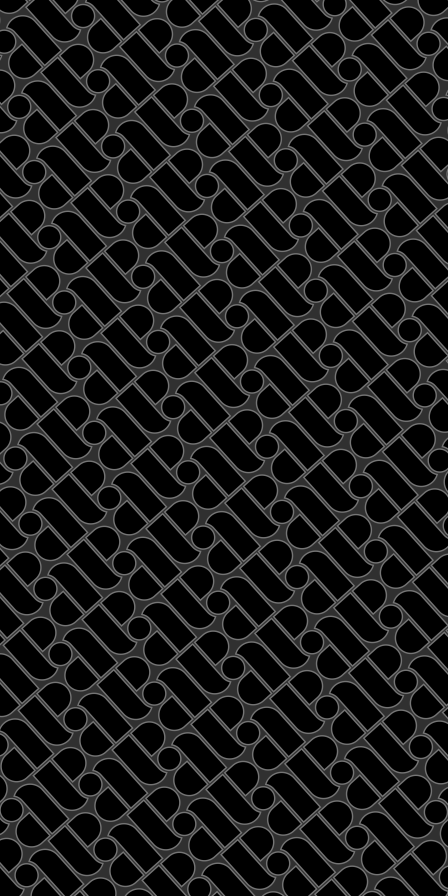
This pattern is drawn by a WebGL 1 fragment shader. Its source:

```glsl
precision highp float;
// Tilted lattice of black scroll motifs: a small disc, two domes and two long round-ended bars, outlined in grey.

uniform vec2 u_resolution;

const float UNITS_ACROSS = 576.0;            // drawing units per canvas width
const vec2 ANCHOR = vec2(324.0, 661.5);      // centre of one disc
const float TILT = 0.733;                    // angle of the bar ends
const vec2 STEP_DOWN = vec2(-41.74, 75.2);   // lattice steps in the tilted frame
const vec2 STEP_SIDE = vec2(97.43, 43.33);

const float DISC_RADIUS = 16.5;
const float DOME_RADIUS = 21.6;
const float BAR_RADIUS = 23.0;
const float LINE_OUTER = -0.8;               // outline limits inside each shape
const float LINE_INNER = -2.6;

const vec3 SHAPE_COLOR = vec3(0.0);
const vec3 LINE_COLOR = vec3(0.46);
const vec3 GROUND_COLOR = vec3(0.19);

float cross2(vec2 a, vec2 b) {
  return a.x * b.y - a.y * b.x;
}

// Flat-based dome that bulges toward negative x
float domeDistance(vec2 p, vec2 center, float radius, float base) {
  vec2 q = p - center;
  return max(length(vec2(min(q.x, 0.0), q.y)) - radius, p.x - base);
}

// Bar with a round head, hollowed where it wraps the disc
float barDistance(vec2 p, float radius, float disc, float side, float end) {
  vec2 q = p - vec2(side - radius, radius - 16.0);
  float body = length(vec2(q.x, min(q.y, 0.0))) - radius;
  float hollow = disc - length(vec2(p.x, min(p.y, 0.0)));
  return max(max(body, hollow), p.y - end);
}

// Half of the motif; the other half is its half turn
float halfMotif(vec2 p) {
  vec2 limit = 0.5 * vec2(STEP_SIDE.x, STEP_DOWN.y + STEP_SIDE.y);
  vec2 domeCenter = vec2(0.5 * STEP_DOWN.x + DOME_RADIUS, 0.5 * STEP_DOWN.y);
  float dome = domeDistance(p, domeCenter, DOME_RADIUS, DISC_RADIUS);
  float bar = barDistance(p, BAR_RADIUS, DISC_RADIUS, limit.x, limit.y);
  return min(dome, bar);
}

float motifDistance(vec2 p) {
  float disc = length(p) - DISC_RADIUS;
  return min(disc, min(halfMotif(p), halfMotif(-p)));
}

// Nearest motif among the surrounding lattice cells
float patternDistance(vec2 p) {
  float area = cross2(STEP_DOWN, STEP_SIDE);
  vec2 cell = vec2(cross2(p, STEP_SIDE), cross2(STEP_DOWN, p)) / area;
  cell = floor(cell + 0.5);
  float nearest = 1000.0;
  for (int i = -1; i <= 1; i++) {
    for (int j = -1; j <= 1; j++) {
      vec2 id = cell + vec2(float(i), float(j));
      nearest = min(nearest, motifDistance(p - id.x * STEP_DOWN - id.y * STEP_SIDE));
    }
  }
  return nearest;
}

vec2 tiltedFrame(vec2 p, float angle) {
  float c = cos(angle);
  float s = sin(angle);
  return vec2(p.x * c + p.y * s, p.x * s - p.y * c);
}

vec3 shade(float d, float blur) {
  float inLine = smoothstep(-blur, blur, d - LINE_INNER);
  float inGround = smoothstep(-blur, blur, d - LINE_OUTER);
  return mix(mix(SHAPE_COLOR, LINE_COLOR, inLine), GROUND_COLOR, inGround);
}

void main() {
  float pixel = UNITS_ACROSS / u_resolution.x;
  vec3 color = vec3(0.0);
  // Average a 3 by 3 grid of samples for smooth thin lines
  for (int i = -1; i <= 1; i++) {
    for (int j = -1; j <= 1; j++) {
      vec2 offset = vec2(float(i), float(j)) / 3.0;
      vec2 p = (gl_FragCoord.xy + offset) * pixel - ANCHOR;
      color += shade(patternDistance(tiltedFrame(p, TILT)), pixel * 0.25);
    }
  }
  gl_FragColor = vec4(color / 9.0, 1.0);
}
```
